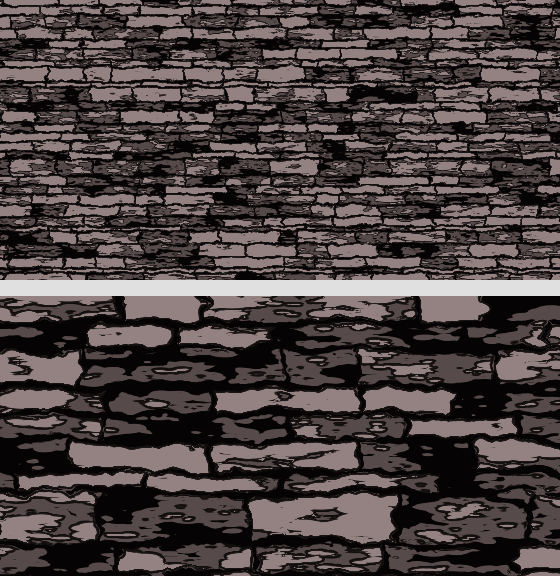
Top: the whole. Bottom: its middle third, enlarged.
Write a WebGL 2 fragment shader that draws this texture.

```glsl
#version 300 es
precision highp float;

uniform vec2 u_resolution;
out vec4 fragColor;

// Lengths are fractions of the canvas height.
const vec3 GAP_COLOR = vec3(0.02, 0.01, 0.01);
const vec3 SHADE_COLOR = vec3(0.34, 0.29, 0.29);
const vec3 LIGHT_COLOR = vec3(0.58, 0.51, 0.51);
const float ROWS = 27.0;           // courses per canvas height
const float COLUMNS = 6.2;         // stones per canvas height, sideways
const float EDGE_JITTER = 0.7;
const float GAP_WIDTH = 0.006;
const float OUTLINE = 0.0017;      // half width of the tone outline
const float SHADE_LEVEL = 0.45;
const float LIGHT_LEVEL = 0.80;
const float STONE_BASE = 0.35;
const float STONE_RANGE = 0.95;
const float CHIP_AMOUNT = 1.6;
const float CHIP_MEAN = 0.45;
const vec2 CHIP_SCALE = vec2(9.0, 32.0);
const vec2 WARP_SCALE = vec2(14.0, 18.0);
const vec2 WARP_AMOUNT = vec2(0.04, 0.025);

vec2 hash2(vec2 p) {
    vec3 q = fract(p.xyx * vec3(0.1031, 0.1030, 0.0973));
    q += dot(q, q.yzx + 33.33);
    return fract((q.xx + q.yz) * q.zy);
}

// Distances to the nearest and second nearest feature point.
vec2 cellular(vec2 p) {
    vec2 cell = floor(p);
    vec2 nearest = vec2(8.0);
    for (int y = -1; y <= 1; y++) {
        for (int x = -1; x <= 1; x++) {
            vec2 c = cell + vec2(x, y);
            vec2 r = c + hash2(c) - p;
            float d = dot(r, r);
            nearest = vec2(min(nearest.x, d), min(nearest.y, max(nearest.x, d)));
        }
    }
    return sqrt(nearest);
}

vec2 layeredCells(vec2 p) {
    return 0.5 * cellular(p)
         + 0.3 * cellular(p * 2.0 + 17.3)
         + 0.2 * cellular(p * 4.0 + 41.7);
}

float jitteredEdge(float i, float seed) {
    return i + EDGE_JITTER * hash2(vec2(i, seed)).x;
}

// Irregular repeat: x is the span index, y the distance to its nearer end.
vec2 irregularSpan(float t, float seed) {
    float i = floor(t);
    if (t < jitteredEdge(i, seed)) i -= 1.0;
    return vec2(i, min(t - jitteredEdge(i, seed), jitteredEdge(i + 1.0, seed) - t));
}

// Relief of the stacked slabs: low in the gaps, chipped on the faces.
float slabHeight(vec2 p) {
    vec2 q = p + WARP_AMOUNT * (layeredCells(p * WARP_SCALE + 90.0) - vec2(0.45, 0.75));
    vec2 course = irregularSpan(q.y * ROWS + 8.0, 3.0);
    float shift = 10.0 + 5.0 * hash2(vec2(course.x, 71.0)).y;
    vec2 stone = irregularSpan(q.x * COLUMNS + shift, course.x + 20.0);
    float edge = min(course.y / ROWS, stone.y / COLUMNS);
    float body = smoothstep(0.0, GAP_WIDTH, edge);
    float tone = hash2(vec2(stone.x, course.x) + 130.0).x;
    float chips = CHIP_MEAN - layeredCells(p * CHIP_SCALE + 50.0).x;
    return body * (STONE_BASE + STONE_RANGE * tone) + CHIP_AMOUNT * chips;
}

void main() {
    vec2 p = gl_FragCoord.xy / u_resolution.y;
    float pixel = 1.0 / u_resolution.y;

    // Slope turns height differences into distances on the canvas.
    const vec2 STEP = vec2(0.001, 0.0);
    float h = slabHeight(p);
    vec2 slope = vec2(slabHeight(p + STEP.xy), slabHeight(p + STEP.yx)) - h;
    float steepness = max(length(slope) / STEP.x, 1.0);
    float toShade = (h - SHADE_LEVEL) / steepness;
    float toLight = (h - LIGHT_LEVEL) / steepness;

    // Flat tones with a thin dark contour between them.
    float soft = 0.6 * pixel;
    vec3 color = mix(GAP_COLOR, SHADE_COLOR, smoothstep(-soft, soft, toShade));
    color = mix(color, LIGHT_COLOR, smoothstep(-soft, soft, toLight));
    float contour = 1.0 - smoothstep(OUTLINE - soft, OUTLINE + soft, abs(toLight));
    color = mix(color, GAP_COLOR, 0.85 * contour);

    fragColor = vec4(color, 1.0);
}
```
